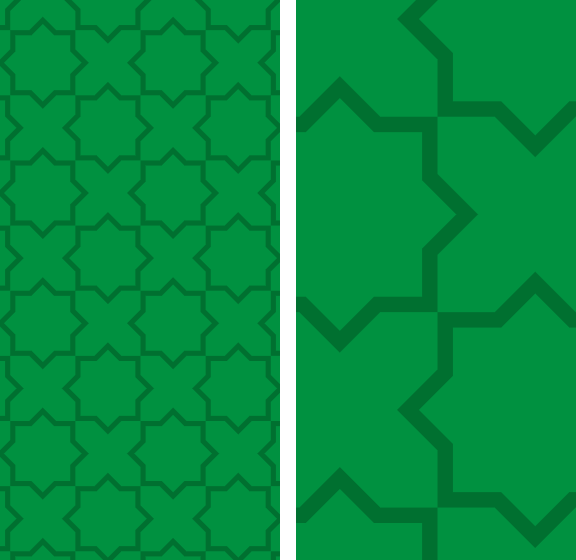
Left, the full canvas; right, a detail of the centre.
A WebGL 2 fragment shader for this pattern:

```glsl
#version 300 es
precision highp float;

#define CELLS_ACROSS 4.2985
#define STAR_ORIGIN vec2(1.657, 0.634)
#define STAR_HALF 0.5
#define LINE_WIDTH 0.079
#define GROUND_COLOR vec3(0.0, 0.57, 0.25)
#define LINE_COLOR vec3(0.0, 0.44, 0.19)

uniform vec2 u_resolution;
out vec4 fragColor;

// Offset from the nearest star centre on a checkerboard lattice
vec2 foldToStar(vec2 p) {
    vec2 diagonal = 0.5 * vec2(p.x + p.y, p.x - p.y);
    diagonal -= floor(diagonal + 0.5);
    return vec2(diagonal.x + diagonal.y, diagonal.x - diagonal.y);
}

// Eight-pointed star: union of a square and the same square turned 45 degrees
float starDistance(vec2 p, float halfSide) {
    p = abs(p);
    float square = max(p.x, p.y);
    float diamond = (p.x + p.y) * inversesqrt(2.0);
    return min(square, diamond) - halfSide;
}

void main() {
    // One unit is one lattice cell
    float cellsPerPixel = CELLS_ACROSS / u_resolution.x;
    vec2 p = gl_FragCoord.xy * cellsPerPixel - STAR_ORIGIN;

    // The outline lies just inside the star's edge
    float edge = starDistance(foldToStar(p), STAR_HALF);
    float band = abs(edge + 0.5 * LINE_WIDTH) - 0.5 * LINE_WIDTH;
    float line = clamp(0.5 - band / cellsPerPixel, 0.0, 1.0);

    fragColor = vec4(mix(GROUND_COLOR, LINE_COLOR, line), 1.0);
}
```
